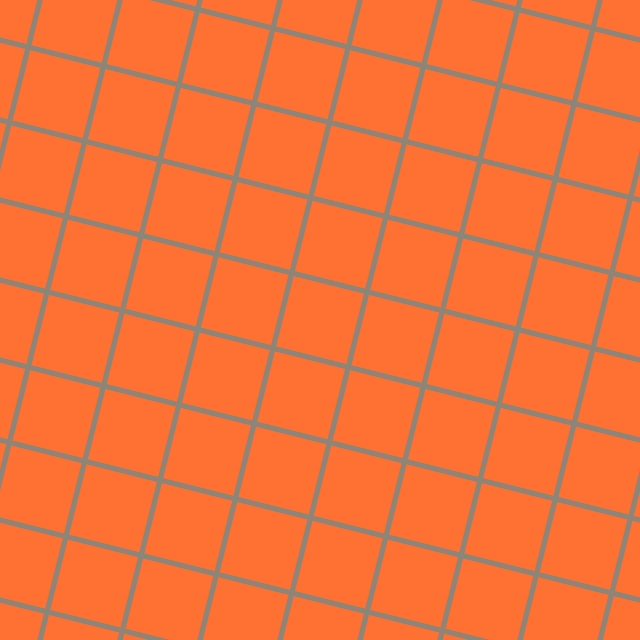
Give the GLSL for this pattern, as a Shadertoy shader.

```glsl
// Tilted square plaid: thin grey lines crossing on a flat orange ground.
// Two perpendicular line families with whole-number frequencies (8, 2) make
// the tilted grid wrap on both axes; box-filtered coverage smooths its edges.

const vec3 GROUND_COLOR = vec3(1.0, 0.44, 0.2);
const vec3 LINE_COLOR = vec3(0.55, 0.52, 0.47);
const float REPEATS = 8.0;       // line crossings along each canvas edge
const float TILT = 2.0;          // whole periods each line drifts over the canvas
const float LINE_WIDTH = 0.067;  // as a fraction of the line spacing
const float PHASE = 0.5;         // position of the lines within a period

// Coverage of one family of parallel lines; frequency is in periods per canvas.
float lineCoverage(vec2 uv, vec2 frequency) {
    float period = dot(uv, frequency) - PHASE;
    float distanceToLine = abs(fract(period + 0.5) - 0.5);
    float pixel = length(frequency / iResolution.xy);
    return clamp((0.5 * LINE_WIDTH - distanceToLine) / pixel + 0.5, 0.0, 1.0);
}

void mainImage(out vec4 fragColor, in vec2 fragCoord) {
    vec2 uv = fragCoord / iResolution.xy;

    // Shallow lines fall to the right; steep lines lean to the right
    float shallow = lineCoverage(uv, vec2(TILT, REPEATS));
    float steep = lineCoverage(uv, vec2(REPEATS, -TILT));

    // Both families share one flat colour, so crossings merge
    float grid = max(shallow, steep);
    fragColor = vec4(mix(GROUND_COLOR, LINE_COLOR, grid), 1.0);
}
```
